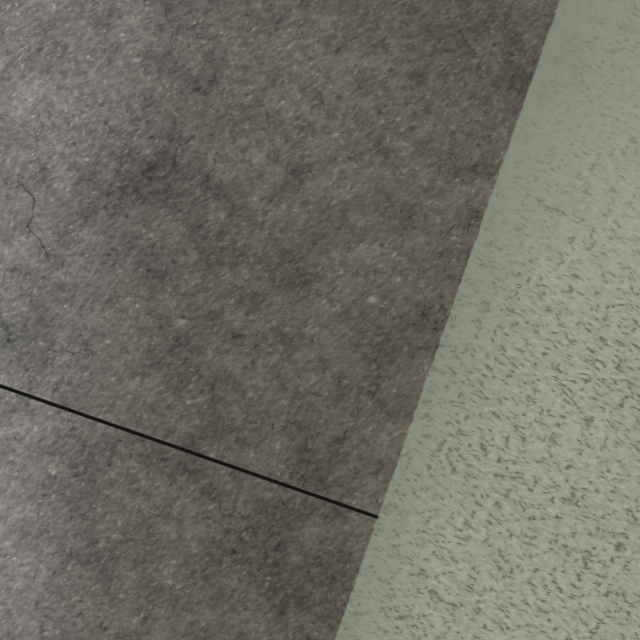
Reproduce this texture procedurally as a Shadertoy shader.

```glsl
// Dark stone floor tiles with a thin joint, beside a sage green carpet with a slanted edge.
#define STONE_DARK vec3(0.343, 0.323, 0.290)
#define STONE_LIGHT vec3(0.475, 0.465, 0.450)
#define CARPET_SHADE vec3(0.495, 0.517, 0.450)
#define CARPET_LIGHT vec3(0.578, 0.590, 0.525)
#define JOINT_COLOR vec3(0.085, 0.080, 0.070)
#define EDGE_BASE 0.523
#define EDGE_SLOPE 0.352
#define JOINT_HEIGHT 0.397
#define JOINT_SLOPE -0.348
#define JOINT_HALF_WIDTH 0.0027
#define STONE_GRAIN 0.20
#define PILE_DEPTH 0.27

float hash(vec2 p) {
    return fract(sin(dot(p, vec2(127.1, 311.7))) * 43758.55);
}

float noise(vec2 p) {
    vec2 i = floor(p), f = fract(p);
    f = f * f * (3.0 - 2.0 * f);
    return mix(mix(hash(i), hash(i + vec2(1, 0)), f.x),
               mix(hash(i + vec2(0, 1)), hash(i + vec2(1, 1)), f.x), f.y);
}

float fbm(vec2 p) {
    float sum = 0.0, gain = 0.5;
    for (int i = 0; i < 5; i++) {
        sum += gain * noise(p);
        p = mat2(1.6, 1.2, -1.2, 1.6) * p + 7.3;
        gain *= 0.5;
    }
    return sum;
}

vec2 rotate(vec2 p, float a) {
    float c = cos(a), s = sin(a);
    return vec2(c * p.x + s * p.y, c * p.y - s * p.x);
}

// Soft elliptical spot, 1 at its centre
float spot(vec2 p, vec2 center, vec2 radius) {
    vec2 d = (p - center) / radius;
    return exp(-dot(d, d));
}

// Small mineral chips scattered over a jittered grid
float chips(vec2 p, float scale, float density) {
    vec2 q = p * scale, cell = floor(q);
    float sum = 0.0;
    for (int y = -1; y <= 1; y++)
    for (int x = -1; x <= 1; x++) {
        vec2 id = cell + vec2(x, y);
        float pick = hash(id + 3.7);
        vec2 center = id + vec2(hash(id), hash(id + 19.1));
        vec2 d = rotate(q - center, 0.6 + 2.0 * (hash(id + 41.3) - 0.5));
        d /= vec2(0.32, 0.18) * (0.6 + 0.7 * hash(id + 8.9));
        sum += step(pick, density) * hash(id + 5.1) * exp(-dot(d, d));
    }
    return sum;
}

vec3 stone(vec2 p) {
    // Daylight from the left, reaching further in at the top
    float light = exp(-p.x / (0.13 + 0.20 * p.y * p.y));
    vec3 col = mix(STONE_DARK, STONE_LIGHT, clamp(light * 1.05 + 0.08, 0.0, 1.0));

    // Clouded stains
    float shade = 1.0 + 0.26 * (fbm(p * 7.0 + 2.0) - 0.48) + 0.34 * (fbm(p * 30.0) - 0.48);
    shade -= 0.15 * spot(p, vec2(0.23, 0.72), vec2(0.075, 0.050));
    shade -= 0.15 * spot(p, vec2(0.04, 0.50), vec2(0.050, 0.040));
    shade -= 0.10 * spot(p, vec2(0.48, 0.56), vec2(0.045, 0.060));
    shade -= 0.22 * spot(p, vec2(0.657, 0.876), vec2(0.014, 0.017));
    shade -= 0.10 * spot(p, vec2(0.50, 0.09), vec2(0.080, 0.060));
    shade += 0.10 * spot(p, vec2(0.60, 0.27), vec2(0.060, 0.090));

    // Slanted fine grain and chips
    vec2 g = rotate(p, 0.6);
    shade += STONE_GRAIN * (noise(g * vec2(110.0, 190.0)) - 0.5);
    shade += STONE_GRAIN * (noise(g * vec2(210.0, 330.0) + 31.0) - 0.5);
    shade += 0.34 * chips(p, 85.0, 0.25) + 0.26 * chips(p + 4.0, 140.0, 0.30);
    shade -= 0.26 * chips(p + 9.0, 75.0, 0.25);
    shade += 0.50 * spot(p, vec2(0.581, 0.532), vec2(0.010, 0.006));
    shade += 0.45 * spot(p, vec2(0.287, 0.497), vec2(0.008, 0.005));

    // Sparse dark veins along noise contours
    float vein = abs(fbm(p * 13.0 + 5.0) - 0.5);
    shade -= 0.16 * smoothstep(0.014, 0.0, vein) * smoothstep(0.52, 0.72, noise(p * 17.0 + 3.0));

    // Hairline crack at the left
    float crackX = 0.053 - 0.25 * (p.y - 0.65) + 0.024 * (noise(vec2(p.y * 45.0, 2.0)) - 0.5);
    float crackSpan = smoothstep(0.58, 0.61, p.y) * smoothstep(0.73, 0.69, p.y);
    shade -= 0.22 * crackSpan * smoothstep(0.0035, 0.0005, abs(p.x - crackX));
    return col * shade;
}

vec3 carpet(vec2 p, float fromEdge) {
    // Pile relief grows toward the lower right
    float relief = mix(1.0, 0.35, smoothstep(0.40, 0.90, p.y)) * mix(0.55, 1.0, smoothstep(0.0, 0.12, fromEdge));
    vec2 warp = 0.008 * vec2(noise(p * 50.0), noise(p * 50.0 + 17.0));
    vec2 q = rotate(p + warp, -0.45);
    float tufts = noise(q * vec2(120.0, 215.0));
    float fibers = noise(q * vec2(220.0, 350.0) + 13.0);
    float pile = 0.6 * tufts + 0.4 * fibers;
    float lit = smoothstep(-0.08, 0.19, fromEdge) * mix(1.0, 0.65, smoothstep(0.5, 1.0, p.y));
    vec3 col = mix(CARPET_SHADE, CARPET_LIGHT, lit);
    float shade = 1.0 + PILE_DEPTH * relief * (pile - 0.48);
    shade -= 0.18 * relief * smoothstep(0.42, 0.12, pile);
    return col * (shade + 0.05 * (fbm(p * 9.0) - 0.48));
}

void mainImage(out vec4 fragColor, in vec2 fragCoord) {
    vec2 p = fragCoord / iResolution.xy;
    float aa = 1.0 / iResolution.y;

    vec3 col = stone(p);
    float joint = abs(p.y - JOINT_HEIGHT - JOINT_SLOPE * p.x) / length(vec2(1.0, JOINT_SLOPE));
    col *= 1.0 + 0.08 * exp(-joint * 130.0);
    col = mix(col, JOINT_COLOR, smoothstep(aa, -aa, joint - JOINT_HALF_WIDTH));

    // Carpet border, barely frayed
    float fromEdge = (p.x - EDGE_BASE - EDGE_SLOPE * p.y) / length(vec2(1.0, EDGE_SLOPE));
    float fray = 0.0025 * (noise(p * 150.0) - 0.5);
    col = mix(col, carpet(p, fromEdge), smoothstep(-1.5 * aa, 1.5 * aa, fromEdge + fray));
    fragColor = vec4(col, 1.0);
}
```
